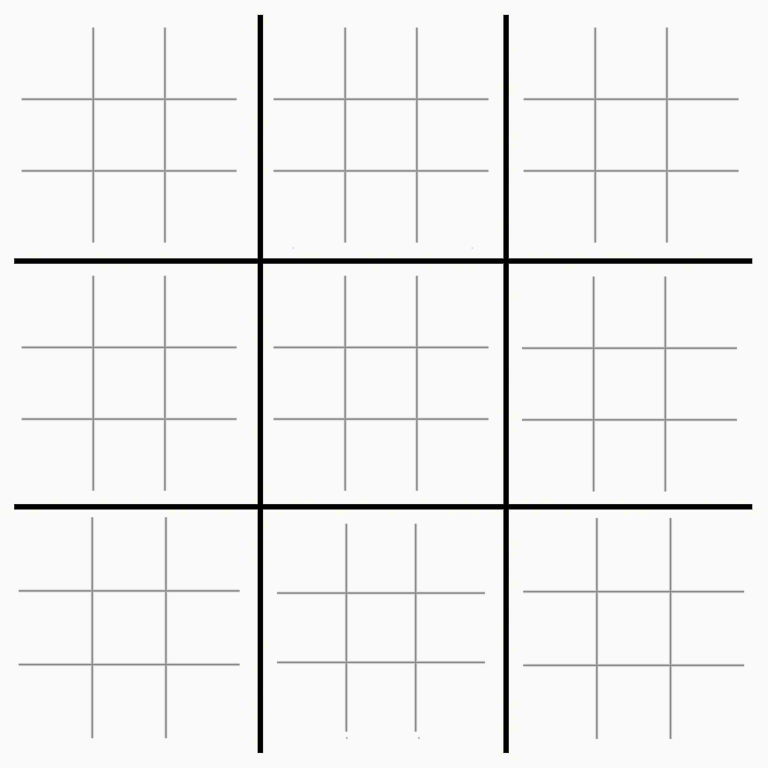
Reproduce this pattern procedurally as a WebGL 2 fragment shader.

```glsl
#version 300 es
precision highp float;
// Nine thin noughts-and-crosses boards inside one bold 3 by 3 grid on pale paper.
// Each cell folds about its board centre, so one distance covers each pair of lines;
// boards drift a little in place and size, and the paper carries faint stains.

#define GRID_CENTRE vec2(0.4990, 0.5001)
#define GRID_PITCH 0.3200
#define GRID_REACH 0.4805
#define BOLD_HALF 0.0035
#define BOARD_CENTRE vec2(0.4961, 0.5010)
#define BOARD_PITCH vec2(0.3268, 0.32075)
#define BOARD_REACH 0.1400
#define THIN_SIGMA 0.00093
#define THIN_INK 0.50
#define STAIN_AMOUNT 0.12

uniform vec2 u_resolution;
out vec4 fragColor;

const vec3 PAPER = vec3(0.98);
const vec3 STAIN = vec3(0.98, 0.99, 0.95);
const vec3 BLACK = vec3(0.0);

float hash(vec2 p) {
    vec3 q = fract(p.xyx * vec3(0.1031, 0.1030, 0.0973));
    q += dot(q, q.yzx + 33.33);
    return fract((q.x + q.y) * q.z);
}

// Coverage of a region whose signed distance is d
float fill(float d, float px) {
    return 1.0 - smoothstep(-0.75 * px, 0.75 * px, d);
}

// Distance to a pair of bold bars; x is across them, y along them
float bars(vec2 q) {
    return max(abs(q.x - 0.5 * GRID_PITCH) - BOLD_HALF, q.y - GRID_REACH);
}

// Soft pencil-like pair of strokes at a third of the board's reach
float strokes(vec2 q, float reach, float px) {
    float sigma = length(vec2(THIN_SIGMA, 0.3 * px));
    float d = (q.x - reach / 3.0) / sigma;
    return THIN_INK * THIN_SIGMA / sigma * exp(-0.5 * d * d) * fill(q.y - reach, px);
}

// Board centre in xy and reach in z, for a cell numbered -1 to 1 each way
vec3 board(vec2 cell) {
    float right = max(cell.x, 0.0);
    float bottom = max(-cell.y, 0.0);
    vec2 centre = BOARD_CENTRE + BOARD_PITCH * cell + abs(cell) * vec2(-0.0012, 0.0024);
    // The right column wanders; the bottom row changes size
    centre.x += right * (0.0038 * cell.y * cell.y - 0.0017 * cell.y - 0.0021);
    centre.y -= right * 0.001 * (1.0 - max(cell.y, 0.0));
    float reach = BOARD_REACH + bottom * (0.0085 * abs(cell.x) - 0.0046);
    return vec3(centre, reach);
}

void main() {
    vec2 p = gl_FragCoord.xy / u_resolution;
    float px = 1.0 / min(u_resolution.x, u_resolution.y);
    vec2 fromCentre = p - GRID_CENTRE;
    vec2 folded = abs(fromCentre);
    float boldDistance = min(bars(folded), bars(folded.yx));

    // Paper with sparse block-shaped stains beside the bold bars
    float stained = step(1.0 - STAIN_AMOUNT, hash(floor(p * 128.0)));
    vec3 colour = mix(PAPER, STAIN, stained * fill(boldDistance - 0.008, px));

    // Mirrored pairs of specks: blue above the middle, grey at the foot
    for (int i = 0; i < 2; i++) {
        float foot = float(i);
        vec2 speck = mix(vec2(0.1165, 0.677), vec2(0.0469, 0.039), foot);
        vec3 tint = mix(vec3(0.75, 0.84, 1.0), vec3(0.6), foot);
        float d = length(vec2(abs(p.x - 0.4985), p.y) - speck);
        colour = mix(colour, tint, 0.8 * fill(d - 0.0012, px));
    }

    // Thin boards
    vec2 cell = clamp(floor(fromCentre / GRID_PITCH + 0.5), -1.0, 1.0);
    vec3 b = board(cell);
    vec2 q = abs(p - b.xy);
    float thin = max(strokes(q, b.z, px), strokes(q.yx, b.z, px));
    colour = mix(colour, BLACK, thin);

    // Bold grid
    colour = mix(colour, BLACK, fill(boldDistance, px));
    fragColor = vec4(colour, 1.0);
}
```
